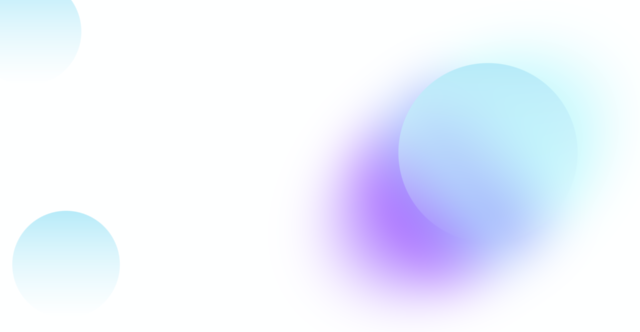
Write a WebGL 1 fragment shader that draws this background.

```glsl
precision highp float;
// Soft abstract background: three pale discs that fade out downwards on white,
// the largest over a blurred, tilted ellipse running from violet to cyan.
// Lengths are in canvas heights; the glow is a squared Gaussian falloff.

uniform vec2 u_resolution;

#define GLOW_CENTER vec2(1.4175, 0.4825)
#define GLOW_AXIS   vec2(0.808, 0.589)
#define GLOW_RADII  vec2(0.4375, 0.300)
#define PAPER       vec3(0.997, 1.0, 1.0)
#define VIOLET      vec3(0.65, 0.42, 1.0)
#define PERIWINKLE  vec3(0.64, 0.72, 0.99)
#define CYAN        vec3(0.73, 0.97, 0.99)
#define DISC_TINT   vec3(0.715, 0.92, 0.975)

// Blend in the blurred ellipse, coloured along its long axis
vec3 addGlow(vec3 base, vec2 p) {
  vec2 d = p - GLOW_CENTER;
  vec2 local = vec2(dot(d, GLOW_AXIS), dot(d, vec2(-GLOW_AXIS.y, GLOW_AXIS.x)));
  vec2 scaled = local / GLOW_RADII;
  float q = dot(scaled, scaled);
  vec3 tint = mix(VIOLET, PERIWINKLE, smoothstep(-0.31, -0.03, local.x));
  tint = mix(tint, CYAN, smoothstep(-0.03, 0.25, local.x));
  return mix(base, tint, exp(-q * q));
}

// Blend in a disc that pales and becomes transparent towards its bottom
vec3 addDisc(vec3 base, vec2 p, vec2 center, float radius) {
  vec2 d = p - center;
  float edge = 1.0 / u_resolution.y;
  float cover = 1.0 - smoothstep(-edge, edge, length(d) - radius);
  float fall = clamp(0.5 - 0.5 * d.y / radius, 0.0, 1.0);
  vec3 tint = mix(DISC_TINT, vec3(1.0), 0.5 * fall);
  return mix(base, tint, cover * (1.0 - fall));
}

void main() {
  vec2 p = gl_FragCoord.xy / u_resolution.y;
  vec3 color = addGlow(PAPER, p);
  color = addDisc(color, p, vec2(1.470, 0.540), 0.270);
  color = addDisc(color, p, vec2(0.199, 0.203), 0.162);
  color = addDisc(color, p, vec2(0.082, 0.905), 0.163);
  gl_FragColor = vec4(color, 1.0);
}
```
